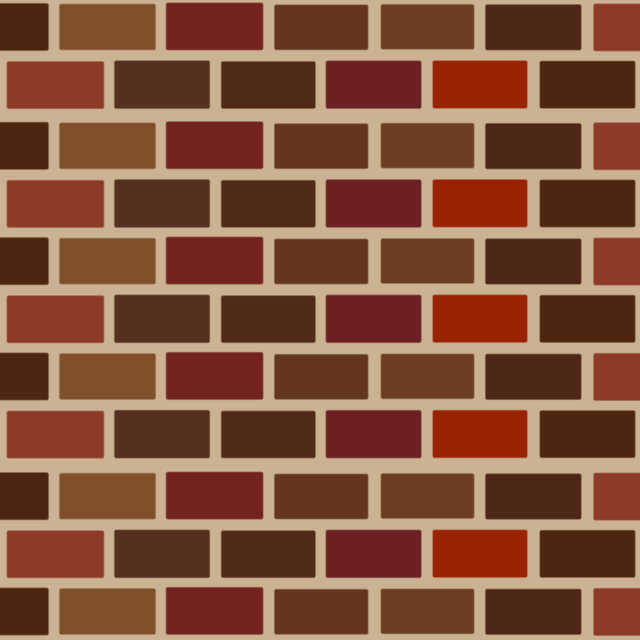
This pattern is drawn by a WebGL 2 fragment shader. Its source:

```glsl
#version 300 es
precision highp float;
// Brick wall in running bond: eleven courses, offset by half a brick every other one.
// A train of eleven bricks, each with its own colour and slight misfit, runs through
// every pair of courses; each brick is a soft rounded box laid over flat mortar.

uniform vec2 u_resolution;
out vec4 outColor;

// Brick colours, in laying order
const vec3 BRICK_COLORS[11] = vec3[11](
    vec3(.306, .149, .059), vec3(.502, .314, .169), vec3(.451, .137, .114),
    vec3(.396, .212, .118), vec3(.424, .243, .133), vec3(.302, .157, .090),
    vec3(.557, .227, .157), vec3(.329, .188, .118), vec3(.310, .169, .090),
    vec3(.424, .125, .129), vec3(.600, .133, .008));

// Misfit of each brick: centre shift (x, y), then half width and half height
const vec4 BRICK_FITS[11] = vec4[11](
    vec4(1.0, 0.0, 57.3, 28.4), vec4(1.0, 0.0, 57.8, 27.6), vec4(1.5, -.7, 58.3, 28.4),
    vec4(1.5, 0.4, 56.3, 27.1), vec4(1.0, -.2, 56.0, 27.0), vec4(0.0, 0.4, 57.6, 27.4),
    vec4(2.5, 0.5, 58.3, 28.4), vec4(2.5, 0.0, 57.3, 28.8), vec4(2.0, 0.4, 56.6, 28.3),
    vec4(0.3, 0.0, 57.3, 28.7), vec4(0.0, -.2, 56.8, 28.6));

float roundedBox(vec2 p, vec2 halfSize, float radius) {
    vec2 q = abs(p) - halfSize + radius;
    return length(max(q, 0.0)) + min(max(q.x, q.y), 0.0) - radius;
}

void main() {
    // The canvas is six bricks of 128 units wide; y runs down from the top
    vec2 p = 768.0 * gl_FragCoord.xy / u_resolution;
    p.y = 768.0 - p.y;

    // Close up the two thicker mortar beds so that courses are evenly spaced
    p.y -= 4.2 * step(138.3, p.y) + 5.2 * step(558.0, p.y);

    // Course and brick under this point
    float course = floor((p.y - 32.4) / 69.2 + 0.5);
    float odd = mod(course, 2.0);
    float column = floor((p.x - 64.0 * odd) / 128.0 + 0.5);
    int brick = int(mod(column + 6.0 * odd, 11.0));

    // Distance to the brick's edge
    vec4 fit = BRICK_FITS[brick];
    vec2 center = vec2(128.0 * column + 64.0 * odd, 32.4 + 69.2 * course) + fit.xy;
    float edge = roundedBox(p - center, fit.zw, 2.5);

    // Soft edge, never thinner than a pixel
    float blur = max(1.4, 576.0 / min(u_resolution.x, u_resolution.y));
    vec3 mortar = vec3(.792, .698, .573);
    vec3 color = mix(BRICK_COLORS[brick], mortar, smoothstep(-blur, blur, edge));
    outColor = vec4(color, 1.0);
}
```
